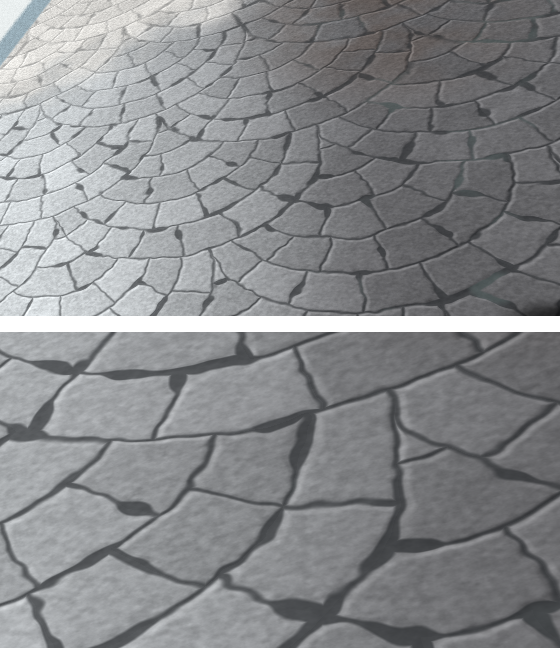
Top, the full canvas; bottom, a detail of the centre.
Write a WebGL 2 fragment shader that draws this texture.

```glsl
#version 300 es
precision highp float;
// Stamped concrete paving in overlapping fans, seen in perspective.
// A homography maps the canvas to the ground; each fan is cut into rings by circles
// tangent at its tip, and each ring into stones. Noise adds chips, grain and wear.
uniform vec2 u_resolution;
out vec4 outColor;

const float RINGS = 6.0;          // stone courses per fan
const float STONE = 0.33;         // stone length, in fan radii
const float JOINT = 0.013;        // joint half width, in fan radii
const float WOBBLE = 0.045;       // unevenness of the joints
const float RELIEF = 0.13;        // strength of the edge shading
const vec2 LIGHT_STEP = vec2(-0.006, -0.014);
const vec3 PALE = vec3(0.80, 0.82, 0.83);
const vec3 MID = vec3(0.60, 0.61, 0.62);
const vec3 DARK = vec3(0.41, 0.41, 0.42);
const vec3 SUNLIT = vec3(0.87, 0.86, 0.84);
const vec3 WET = vec3(0.36, 0.32, 0.30);
const vec3 GROUT = vec3(0.15, 0.16, 0.17);
const vec3 MOSS = vec3(0.34, 0.42, 0.41);
const vec3 KERB = vec3(0.60, 0.68, 0.72);
// Ground (fan radii) to canvas (heights), column by column
const mat3 VIEW = mat3(0.384, 0.119, -0.0456, 0.009, -0.271, -0.13, 0.565, 0.456, 1.0);

float hash(vec2 p) {
  return fract(sin(dot(p, vec2(127.1, 311.7))) * 43758.5453);
}

float noise(vec2 p) {
  vec2 i = floor(p), f = fract(p);
  f = f * f * (3.0 - 2.0 * f);
  return mix(mix(hash(i), hash(i + vec2(1, 0)), f.x),
             mix(hash(i + vec2(0, 1)), hash(i + vec2(1, 1)), f.x), f.y);
}

float fbm(vec2 p) {
  float sum = 0.0, amp = 0.5;
  for (int i = 0; i < 4; i++) {
    sum += amp * noise(p);
    p = mat2(1.6, 1.2, -1.2, 1.6) * p + 7.3;
    amp *= 0.5;
  }
  return sum;
}

// Centre of the nearest fan in a row; odd rows are shifted by half a fan
vec2 fanCentre(float row, float u) {
  float shift = mod(row, 2.0);
  return vec2(2.0 * floor((u - shift) * 0.5 + 0.5) + shift, row);
}

// Distance to the nearest joint (x) and a random value for the stone (y)
vec2 stoneAt(vec2 g) {
  vec2 centre = fanCentre(floor(g.y), g.x);
  if (distance(g, centre) > 1.0) centre = fanCentre(floor(g.y) + 1.0, g.x);
  vec2 q = g - centre + vec2(0.0, 1.0);             // measured from the fan tip
  q.y = max(q.y, 0.001);
  float slope = q.x / q.y;
  float radius = clamp(dot(q, q) / (2.0 * q.y), 0.001, 0.9999);
  float ring = floor(radius * RINGS);
  float ringPos = fract(radius * RINGS);
  float ringDist = min(ringPos, 1.0 - ringPos) / RINGS * 2.0 / (1.0 + slope * slope);

  float mid = (ring + 0.5) / RINGS;
  float count = max(1.0, floor(4.0 * mid * atan(mid) / STONE + 0.5));
  float along = clamp(0.5 + 0.5 * atan(slope) / atan(radius), 0.0, 0.9999);
  float shift = (hash(centre + ring * 3.7) - 0.5) * min(0.9, 0.4 * count);
  float cell = along * count + shift * 4.0 * along * (1.0 - along);
  float cellPos = fract(cell);
  float cellDist = min(cellPos, 1.0 - cellPos) * 4.0 * radius * atan(radius) / count;
  return vec2(min(ringDist, cellDist), hash(centre * 5.1 + vec2(ring, floor(cell))));
}

// Height of the surface (x), stone random (y) and joint cover (z)
vec3 surface(vec2 g, float pixel) {
  vec2 warp = vec2(noise(g * 6.0), noise(g * 6.0 + 31.0)) - 0.5;
  warp += 0.35 * (vec2(noise(g * 23.0), noise(g * 23.0 + 17.0)) - 0.5);
  vec2 s = stoneAt(g + WOBBLE * warp);
  float chip = smoothstep(0.55, 0.9, noise(g * 8.0 + 50.0));
  float width = JOINT * mix(0.55, 2.0, chip);
  float soft = max(pixel, 0.006);
  float joint = 1.0 - smoothstep(width - soft, width + soft, s.x);
  joint *= width / (width + 0.4 * pixel);
  float height = smoothstep(0.0, width * 2.4 + soft, s.x);
  return vec3(height + 0.45 * fbm(g * 26.0), s.y, joint);
}

void main() {
  vec2 p = gl_FragCoord.xy / u_resolution.y;
  vec3 ground = inverse(VIEW) * vec3(p, 1.0);
  vec2 g = ground.xy / ground.z;
  float pixel = 0.5 * length(fwidth(g));
  vec3 s = surface(g, pixel);
  float grain = fbm(g * 55.0) - 0.47;
  float blotch = fbm(g * 2.5 + 9.0) - 0.47;

  // Broad light: pale on the left, dark and damp on the right
  float shade = p.x + 0.10 * (p.y - 0.5) + 0.25 * blotch;
  vec3 col = mix(PALE, MID, smoothstep(0.05, 0.85, shade));
  col = mix(col, DARK, smoothstep(0.65, 1.25, shade));
  float wet = 1.0 - smoothstep(0.1, 0.5, length((p - vec2(1.22, 0.97)) * vec2(0.8, 1.3)));
  col = mix(col, WET, 0.65 * wet * smoothstep(-0.25, 0.2, blotch + s.y * 0.2));
  float sun = smoothstep(-0.07, 0.09, dot(p - vec2(0.0, 0.64), vec2(-0.406, 0.914)) + 0.15 * blotch);
  col = mix(col, SUNLIT, 0.85 * sun);

  // Stone tones, grain, lit edges and joints
  col *= 1.0 + 0.12 * (s.y - 0.5) + 0.28 * grain + 0.15 * blotch;
  col += RELIEF * (s.x - surface(g + LIGHT_STEP, pixel).x);
  float moss = smoothstep(0.6, 0.8, noise(g * 4.0 + 20.0)) * smoothstep(0.8, 1.3, p.x);
  vec3 grout = mix(mix(GROUT, MOSS, 0.6 * moss), col, 0.25 + 0.35 * sun);
  col = mix(col, grout, 0.88 * s.z);

  // Kerb and bright ground beyond it, and the dark near corner
  float edge = dot(p - vec2(0.0, 0.79), vec2(-0.79, 0.61)) + 0.006 * grain;
  col = mix(col, KERB * (1.0 + 0.3 * grain), smoothstep(-0.004, 0.004, edge));
  col = mix(col, vec3(0.92, 0.94, 0.94) + 0.1 * grain, smoothstep(0.04, 0.055, edge));
  col *= 1.0 - 0.6 * smoothstep(0.16, 0.02, length((p - vec2(1.76, 0.0)) * vec2(0.7, 2.5)));
  outColor = vec4(clamp(col, 0.0, 1.0), 1.0);
}
```
